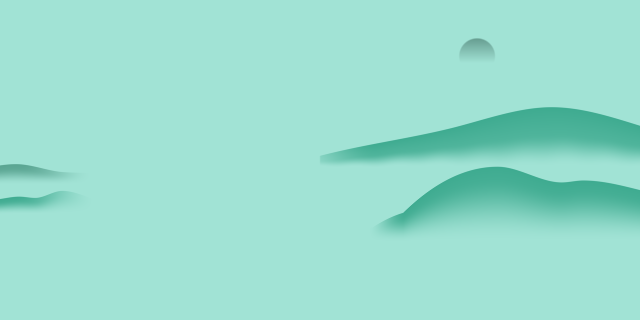
This background is drawn by a WebGL 1 fragment shader. Its source:

```glsl
precision highp float;
// Misty green hills under a fading sun on a flat mint sky.

uniform vec2 u_resolution;

#define SKY vec3(0.633, 0.890, 0.836)
#define JADE vec3(0.245, 0.670, 0.565)
#define SAGE vec3(0.350, 0.645, 0.570)
#define SUN_COLOR vec3(0.400, 0.615, 0.565)
#define SUN_CENTER vec2(1.491, 0.824)
#define SUN_RADIUS 0.056
#define FAR_BASE 0.478
#define NEAR_BASE 0.242
#define DEPTH_FADE 0.35

// Cubic curve between two knots, each holding x, height and slope.
float span(float x, vec3 a, vec3 b) {
  float w = b.x - a.x;
  float t = clamp((x - a.x) / w, 0.0, 1.0);
  float s = 1.0 - t;
  return s * s * ((1.0 + 2.0 * t) * a.y + t * w * a.z)
       + t * t * ((1.0 + 2.0 * s) * b.y - s * w * b.z);
}

float farRidge(float x) {
  vec3 shoulder = vec3(1.40, 0.597, 0.24);
  vec3 peak = vec3(1.724, 0.665, 0.0);
  if (x < shoulder.x) return span(x, vec3(1.0, 0.513, 0.26), shoulder);
  if (x < peak.x) return span(x, shoulder, peak);
  return span(x, peak, vec3(2.0, 0.607, -0.31));
}

float nearRidge(float x) {
  vec3 peak = vec3(1.555, 0.479, 0.0);
  vec3 saddle = vec3(1.75, 0.430, -0.04);
  vec3 knoll = vec3(1.823, 0.436, 0.0);
  if (x < 1.26) return span(x, vec3(1.164, 0.289, 0.66), vec3(1.26, 0.335, 0.3));
  if (x < peak.x) return span(x, vec3(1.26, 0.335, 0.98), peak);
  if (x < saddle.x) return span(x, peak, saddle);
  if (x < knoll.x) return span(x, saddle, knoll);
  return span(x, knoll, vec3(2.0, 0.406, -0.25));
}

float upperIslet(float x) {
  vec3 top = vec3(0.05, 0.487, 0.0);
  vec3 foot = vec3(0.20, 0.462, -0.06);
  if (x < top.x) return span(x, vec3(0.0, 0.483, 0.15), top);
  if (x < foot.x) return span(x, top, foot);
  return span(x, foot, vec3(0.33, 0.460, 0.0));
}

float lowerIslet(float x) {
  vec3 top = vec3(0.06, 0.3855, 0.0);
  vec3 dip = vec3(0.11, 0.3815, 0.0);
  vec3 crest = vec3(0.195, 0.4035, 0.0);
  if (x < top.x) return span(x, vec3(0.0, 0.378, 0.15), top);
  if (x < dip.x) return span(x, top, dip);
  if (x < crest.x) return span(x, dip, crest);
  return span(x, crest, vec3(0.33, 0.367, -0.2));
}

// Opacity of a hill: crisp along its ridge, dissolving toward its base.
float hill(float y, float ridge, float base, float mistStart, float pixel) {
  float depth = clamp((ridge - y) / (ridge - base), 0.0, 1.0);
  float edge = smoothstep(-0.7 * pixel, 0.7 * pixel, ridge - y);
  return edge * (1.0 - DEPTH_FADE * depth) * (1.0 - smoothstep(mistStart, 1.0, depth));
}

void main() {
  vec2 p = gl_FragCoord.xy / u_resolution * vec2(2.0, 1.0);
  float pixel = 1.0 / u_resolution.y;
  vec3 color = SKY;

  // Sun, dissolving downward
  float disc = smoothstep(pixel, -pixel, length(p - SUN_CENTER) - SUN_RADIUS);
  float sunFade = clamp((p.y - 0.803) / 0.077, 0.0, 1.0);
  color = mix(color, SUN_COLOR, disc * sunFade);

  // Far hill, with a slightly wavy mist line and a sheer left end
  float base = FAR_BASE + 0.004 * sin(p.x * 31.0) * sin(p.x * 17.0);
  float cover = hill(p.y, farRidge(p.x), base, 0.45, pixel);
  cover *= smoothstep(1.0 - pixel, 1.0 + pixel, p.x) * smoothstep(0.90, 1.18, p.x);
  color = mix(color, JADE, cover);

  // Near hill
  cover = hill(p.y, nearRidge(p.x), NEAR_BASE, 0.15, pixel);
  color = mix(color, JADE, cover * smoothstep(1.15, 1.27, p.x));

  // Two islets at the left, thinning out to the right
  cover = hill(p.y, upperIslet(p.x), 0.422, 0.2, pixel);
  color = mix(color, SAGE, cover * (1.0 - smoothstep(0.06, 0.29, p.x)));
  cover = hill(p.y, lowerIslet(p.x), 0.330, 0.2, pixel);
  color = mix(color, JADE, cover * (1.0 - smoothstep(0.04, 0.30, p.x)));

  gl_FragColor = vec4(color, 1.0);
}
```
